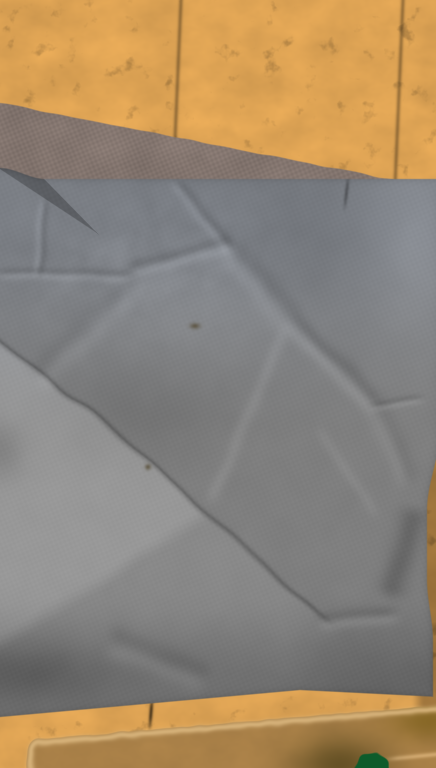
Write a Shadertoy shader that draws this texture.

```glsl
// A creased grey woven sheet lying on warm ochre floor tiles.
// Edge functions give the outlines; signed folds and soft ridges along
// segments give the shading, with gradient noise for wrinkles and stains.

const float HEIGHT = 7.68; // canvas height in scene units, y runs downward

vec2 hashGradient(vec2 cell) {
    vec2 h = vec2(dot(cell, vec2(127.1, 311.7)), dot(cell, vec2(269.5, 183.3)));
    return fract(sin(h) * 43758.5) * 2.0 - 1.0;
}

float gradientNoise(vec2 p) {
    vec2 i = floor(p), f = fract(p), e = vec2(0, 1);
    vec2 u = f * f * (3.0 - 2.0 * f);
    float lo = mix(dot(hashGradient(i), f), dot(hashGradient(i + e.yx), f - e.yx), u.x);
    float hi = mix(dot(hashGradient(i + e), f - e), dot(hashGradient(i + 1.0), f - 1.0), u.x);
    return mix(lo, hi, u.y);
}

float fbm(vec2 p) {
    float sum = 0.0, amp = 0.6;
    for (int i = 0; i < 4; i++) {
        sum += amp * gradientNoise(p);
        p = mat2(1.6, 1.2, -1.2, 1.6) * p + 3.7;
        amp *= 0.5;
    }
    return sum;
}

// Signed distance across segment xy-zw (positive below) and its end fade
vec2 across(vec2 p, vec4 seg) {
    vec2 dir = normalize(seg.zw - seg.xy), q = p - seg.xy;
    float t = dot(q, dir), rest = dot(seg.zw - p, dir);
    float fade = smoothstep(-0.1, 0.1, t) * smoothstep(-0.1, 0.1, rest);
    return vec2(dot(q, vec2(-dir.y, dir.x)), fade);
}

// Light on the positive side, dark on the other
float fold(vec2 p, vec4 seg, float width) {
    vec2 s = across(p, seg);
    float k = s.x / width;
    return 2.0 * k * exp(-k * k) * s.y;
}

float ridge(vec2 p, vec4 seg, float width) {
    vec2 s = across(p, seg);
    return exp(-s.x * s.x / (width * width)) * s.y;
}

float blob(vec2 p, float x, float y, float rx, float ry) {
    vec2 q = (p - vec2(x, y)) / vec2(rx, ry);
    return exp(-dot(q, q));
}

float cover(float d, float px) { return smoothstep(-px, px, d); }

vec3 floorColor(vec2 p, float px) {
    float mottle = fbm(p * vec2(2.2, 3.0));
    vec3 c = vec3(0.87, 0.64, 0.33) * (1.0 + 0.16 * mottle);
    c *= 1.0 - 0.2 * smoothstep(0.12, 0.4, fbm(p * 5.0 + 9.0));
    // Upright joints, repeated per tile
    float joint = mod(p.x + 0.043 * p.y - 0.7, 2.22) - 1.11;
    c *= 1.0 - 0.3 * exp(-pow(joint / 0.022, 2.0)) * step(p.y, 3.0);
    c *= 1.0 - 0.3 * smoothstep(4.1, 4.25, p.x) * smoothstep(4.3, 4.8, p.y);
    c *= 1.0 - 0.6 * ridge(p, vec4(1.52, 7.0, 1.5, 7.25), 0.02);
    // Rounded lower tile with a pale rim
    vec2 q = vec2(0.39 - p.x, 7.545 - 0.085 * p.x - p.y);
    float d = length(max(q, 0.0)) + min(max(q.x, q.y), 0.0) - 0.12;
    d += 0.02 * gradientNoise(p * 7.0);
    vec3 tile = vec3(0.66, 0.50, 0.28) * (1.0 + 0.12 * mottle);
    tile = mix(tile, vec3(0.33, 0.27, 0.11), 0.8 * blob(p, 3.4, 7.65, 0.45, 0.28));
    tile = mix(tile, vec3(0.48, 0.37, 0.1), 0.7 * blob(p, 4.3, 7.2, 0.4, 0.2));
    tile += 0.15 * ridge(p, vec4(3.9, 7.59, 4.5, 7.53), 0.025);
    c = mix(c, tile, cover(-d, px));
    c = mix(c, vec3(0.86, 0.72, 0.5), 0.85 * exp(-pow(d / 0.035 + 1.0, 2.0)));
    float green = 0.17 - length(p - vec2(3.72, 7.7)) + 0.04 * gradientNoise(p * 9.0);
    return mix(c, vec3(0.05, 0.36, 0.17), cover(green, px));
}

float sheetTone(vec2 p, float px) {
    vec2 w = p + 0.05 * vec2(gradientNoise(p * 2.3), gradientNoise(p * 2.3 + 7.0));
    float diagonal = w.y - 3.42 - 0.83 * w.x + 0.05 * sin(w.x * 1.5);
    float lower = cover(diagonal, 2.0 * px) * smoothstep(3.6, 2.8, p.x);
    // Broad light and shade
    float tone = 0.495 + 0.1 * lower - 0.1 * smoothstep(5.8, 6.9, p.y);
    tone -= 0.06 * smoothstep(-0.1, 0.15, w.y - 6.4 + 0.62 * w.x) * lower;
    tone += 0.04 * blob(p, 1.9, 3.1, 1.0, 0.6) + 0.06 * blob(p, 4.2, 2.5, 0.5, 1.0);
    tone -= 0.03 * blob(p, 3.0, 2.3, 0.6, 0.6) + 0.04 * blob(p, 1.4, 4.1, 0.9, 0.5);
    tone -= 0.08 * (blob(p, 0.2, 6.7, 0.8, 0.3) + blob(p, 0.0, 4.5, 0.25, 0.3));
    tone -= 0.09 * ridge(w, vec4(4.15, 5.1, 3.9, 5.95), 0.13);
    // Long creases
    tone -= 0.1 * exp(-pow(diagonal / 0.04, 2.0)) * smoothstep(3.4, 3.1, p.x);
    tone += 0.05 * fold(w, vec4(2.3, 2.5, 2.9, 3.2), 0.12);
    tone += 0.06 * fold(w, vec4(2.9, 3.2, 3.75, 4.05), 0.09);
    tone += 0.03 * fold(w, vec4(3.75, 4.05, 4.1, 4.8), 0.1);
    tone += 0.04 * ridge(w, vec4(2.85, 3.3, 2.12, 5.0), 0.07);
    tone += 0.05 * fold(w, vec4(0.0, 2.75, 1.3, 2.75), 0.05);
    tone += 0.06 * fold(w, vec4(1.3, 2.7, 2.3, 2.45), 0.07);
    tone += 0.03 * fold(w, vec4(0.35, 3.8, 1.45, 2.75), 0.12);
    tone += 0.03 * ridge(w, vec4(3.2, 4.3, 3.75, 5.15), 0.06);
    tone += 0.04 * fold(w, vec4(1.1, 6.4, 2.05, 6.8), 0.12);
    // Short creases
    tone += 0.05 * fold(w, vec4(0.43, 2.0, 0.4, 2.75), 0.04);
    tone += 0.05 * fold(w, vec4(1.75, 1.85, 2.3, 2.5), 0.06);
    tone -= 0.14 * ridge(p, vec4(3.48, 1.8, 3.45, 2.05), 0.02);
    tone += 0.05 * fold(w, vec4(3.75, 4.07, 4.2, 4.0), 0.04);
    tone += 0.05 * fold(w, vec4(3.2, 6.2, 3.95, 6.15), 0.07);
    // Dark wedge under the upper left corner
    tone -= 0.12 * cover(min(p.y - 1.34 - 1.02 * p.x, 1.69 + 0.66 * p.x - p.y), px);
    return tone + (0.02 + 0.06 * blob(p, 1.4, 2.6, 1.2, 0.7)) * fbm(p * 3.0);
}

void mainImage(out vec4 fragColor, in vec2 fragCoord) {
    float px = HEIGHT / iResolution.y;
    vec2 p = vec2(fragCoord.x, iResolution.y - fragCoord.y) * px;
    float weave = sin(p.x * 95.0 + p.y * 40.0) * sin(p.y * 95.0 - p.x * 40.0);
    // Underside showing behind the top edge
    float backTop = 1.03 + 0.195 * p.x + 0.02 * gradientNoise(p.xx * 3.0);
    vec3 back = vec3(0.51, 0.455, 0.43) * (1.0 + 0.05 * weave + 0.15 * fbm(p * 2.5));
    vec3 color = mix(floorColor(p, px), back, cover(p.y - backTop, px) * step(p.y, 2.0));
    // Front of the sheet
    float top = 1.79 - 0.11 * smoothstep(0.45, 0.0, p.x);
    float bottom = 7.17 - 0.09 * min(p.x, 3.0) + 0.05 * max(p.x - 3.0, 0.0);
    float right = 4.4 - 0.13 * smoothstep(4.3, 5.1, p.y) + 0.06 * smoothstep(5.8, 6.4, p.y);
    float inside = min(min(p.y - top, bottom - p.y), right - p.x);
    float tone = sheetTone(p, px) + 0.008 * weave - 0.05 * exp(-max(inside, 0.0) / 0.03);
    vec3 sheet = tone * mix(vec3(0.97, 1.0, 1.05), vec3(1), smoothstep(2.0, 4.5, p.y));
    float specks = blob(p, 1.95, 3.26, 0.05, 0.03) + blob(p, 1.48, 4.67, 0.03, 0.03);
    sheet = mix(sheet, vec3(0.33, 0.29, 0.2), 0.7 * specks);
    fragColor = vec4(mix(color, sheet, cover(inside, px)), 1);
}
```
